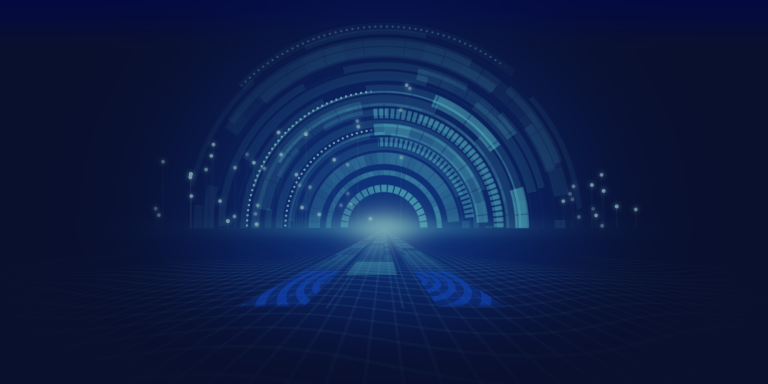
Reproduce this background procedurally as a WebGL 2 fragment shader.

```glsl
#version 300 es
precision highp float;

uniform vec2 u_resolution;
out vec4 fragColor;

const float PI = 3.14159265;
const float HORIZON = 0.406;
const vec3 NAVY = vec3(0.035, 0.062, 0.18);
const vec3 TOP_TINT = vec3(0.015, 0.04, 0.25);
const vec3 INDIGO = vec3(0.03, 0.09, 0.31);
const vec3 BLUE = vec3(0.06, 0.22, 0.51);
const vec3 PANEL_BLUE = vec3(0.06, 0.27, 0.72);
const vec3 TEAL = vec3(0.30, 0.66, 0.72);
const vec3 CORE = vec3(0.52, 0.71, 0.72);
const int DOTS = 52;

// Arc bands: inner radius, outer radius, start and end in half turns
const int ARC_COUNT = 12;
const vec4 ARCS[ARC_COUNT] = vec4[](
    vec4(0.138, 0.151, 0.0, 1.0), vec4(0.167, 0.197, 0.03, 1.0),
    vec4(0.242, 0.272, 0.02, 0.53), vec4(0.243, 0.250, 0.5, 1.0),
    vec4(0.318, 0.325, 0.0, 0.82), vec4(0.342, 0.378, 0.0, 0.09),
    vec4(0.340, 0.373, 0.2, 0.38), vec4(0.352, 0.357, 0.0, 0.9),
    vec4(0.300, 0.335, 0.56, 0.95), vec4(0.395, 0.425, 0.2, 0.43),
    vec4(0.450, 0.490, 0.06, 0.82), vec4(0.513, 0.535, 0.28, 0.75));
const float ARC_LIGHT[ARC_COUNT] = float[](
    0.55, 0.48, 0.52, 0.35, 0.42, 0.75, 0.45, 0.5, 0.22, 0.25, 0.17, 0.12);

float hash(float n) { return fract(sin(n * 127.1 + 3.7) * 43758.5453); }

float box(float x, float lo, float hi, float soft) {
    return smoothstep(lo - soft, lo + soft, x) * (1.0 - smoothstep(hi - soft, hi + soft, x));
}

float arcBand(vec2 polar, vec4 arc, float px) {
    return box(polar.x, arc.x, arc.y, px)
         * box(polar.y, arc.z - 0.002, arc.w + 0.002, px / (PI * arc.y));
}

// Band cut into equal blocks; fill is the lit share of each block
float ticks(vec2 polar, vec4 arc, float count, float fill, float px) {
    float soft = px * count / (PI * arc.y);
    float cut = box(fract(polar.y * count), 0.5 - 0.5 * fill, 0.5 + 0.5 * fill, soft);
    return arcBand(polar, arc, px) * cut;
}

// Dots spaced evenly along an arc
float beads(vec2 polar, float radius, float from, float to, float count, float px) {
    float along = (fract(polar.y * count) - 0.5) * PI * radius / count;
    float dotMask = 1.0 - smoothstep(0.0012, 0.0022 + px, length(vec2(along, polar.x - radius)));
    return dotMask * box(polar.y, from, to, 0.01);
}

float gridLine(float x) {
    float w = fwidth(x);
    float d = abs(fract(x) - 0.5);
    return (1.0 - smoothstep(0.04, 0.04 + w, d)) * (1.0 - smoothstep(0.25, 0.7, w));
}

vec3 drawDome(vec3 col, vec2 polar, float px) {
    float light = 0.0;
    for (int i = 0; i < ARC_COUNT; i++) {
        float id = float(i);
        float cells = 9.0 + floor(hash(id) * 9.0);
        float shade = 0.7 + 0.45 * hash(floor(polar.y * cells) + id * 31.0);
        float seam = 1.0 - 0.5 * ticks(polar, ARCS[i], cells, 0.04, px);
        light += arcBand(polar, ARCS[i], px) * ARC_LIGHT[i] * shade * seam;
    }
    // Faint broken plates fill the gaps
    for (int i = 0; i < 11; i++) {
        float id = float(i) + 50.0;
        float inner = 0.205 + 0.03 * float(i);
        float cell = floor(polar.y * (8.0 + floor(hash(id) * 8.0)) + hash(id + 9.0));
        float lit = step(0.45, hash(cell + id * 17.0));
        light += 0.17 * lit * box(polar.x, inner, inner + 0.012 + 0.016 * hash(id + 3.0), px);
        light += 0.14 * box(polar.x, inner - 0.001, inner + 0.001, px) * (1.0 - float(i) / 13.0);
    }
    light += 0.75 * ticks(polar, vec4(0.094, 0.113, 0.0, 1.0), 19.0, 0.84, px);
    light += 0.5 * ticks(polar, vec4(0.213, 0.236, 0.04, 0.52), 56.0, 0.65, px);
    light += 0.5 * ticks(polar, vec4(0.286, 0.312, 0.0, 0.53), 64.0, 0.7, px);
    light *= mix(1.0, 0.72, smoothstep(0.45, 0.8, polar.y));
    light *= 1.0 - 0.5 * smoothstep(0.3, 0.55, polar.x);
    col = mix(col, TEAL, min(light, 0.8));
    float trail = beads(polar, 0.257, 0.54, 1.0, 62.0, px) + beads(polar, 0.357, 0.53, 1.0, 84.0, px);
    trail += 0.35 * beads(polar, 0.525, 0.3, 0.75, 110.0, px);
    return mix(col, CORE, min(trail, 1.0) * 0.75);
}

vec3 drawFloor(vec3 col, vec2 p, float px) {
    float depth = max(-p.y, 0.002);
    float u = p.x / depth;
    float v = 1.0 / depth;
    float fade = exp(-pow(length(p * vec2(1.7, 3.6)), 2.0));
    float mesh = gridLine(u * 4.0) + gridLine(v * 1.6 + 0.7 * sin(u * 1.3));
    col = mix(col, TEAL, 0.13 * mesh * fade);
    // Road lanes and their lit panels
    float soft = 1.5 * px / depth;
    float row = floor(v * 0.42);
    float reach = 1.0 - smoothstep(0.19, 0.235, depth);
    float sides = box(u, -1.85, -1.02, soft) + box(u, 0.68, 1.55, soft);
    float stripes = smoothstep(-0.2, 0.3, sin(28.0 * length(vec2(abs(u) - 0.5, v * 0.35 - 2.6))));
    float near = box(depth, 0.11, 0.202, 0.008);
    col = mix(col, PANEL_BLUE, sides * near * (0.28 + 0.4 * stripes));
    float lane = box(u, -0.82, 0.28, soft);
    float tile = 0.08 + 0.22 * hash(row + 11.0 * floor(u * 1.2));
    col = mix(col, TEAL, (lane + sides) * tile * reach * (1.0 - smoothstep(0.08, 0.13, depth)));
    col = mix(col, TEAL, 0.32 * lane * box(depth, 0.088, 0.122, 0.002));
    float rim = box(abs(u + 0.24), 0.47, 0.49, soft) * box(depth, 0.12, 0.21, 0.002);
    return mix(col, TEAL, 0.2 * rim);
}

// Glowing points on thin stems rising from the horizon
float drawDots(vec2 p, float px) {
    float light = 0.0;
    for (int i = 0; i < DOTS; i++) {
        float id = float(i);
        float k = hash(id + 0.3);
        bool right = i % 4 == 0;
        float x = right ? mix(0.42, 0.7, k) : mix(-0.6, 0.1, k);
        float rise = right ? 0.14 : mix(0.17, 0.38, k);
        vec2 q = p - vec2(x, 0.005 + rise * hash(id + 77.0));
        float d = length(q);
        float power = 0.35 + 0.65 * hash(id + 140.0);
        light += power * (1.0 - smoothstep(0.0022, 0.0045 + px, d));
        light += power * 0.3 * exp(-d * d / 0.00009);
        light += 0.13 * power * box(q.x, -0.0007, 0.0007, px) * step(q.y, 0.0) * step(0.0, p.y);
    }
    return min(light, 1.0);
}

void main() {
    float px = 1.0 / u_resolution.y;
    vec2 uv = gl_FragCoord.xy * px;
    vec2 p = uv - vec2(0.5 * u_resolution.x * px, HORIZON);
    vec2 polar = vec2(length(p), atan(p.y, p.x) / PI);

    // Night backdrop and blue halo
    float halo = length(p * vec2(1.0, p.y < 0.0 ? 2.0 : 1.0));
    vec3 col = mix(NAVY, TOP_TINT, smoothstep(0.86, 1.0, uv.y));
    col = mix(col, INDIGO, 0.9 * exp(-pow(halo / 0.58, 4.0)));
    col = mix(col, BLUE, 0.9 * exp(-pow(halo / 0.37, 2.0)));

    vec3 ground = drawFloor(col, p, px);
    vec3 dome = drawDome(col, polar, px);
    col = mix(ground, dome, smoothstep(-px, px, p.y));

    // Horizon haze and bright core
    float haze = exp(-pow(p.x / 0.33, 2.0) - pow(p.y / 0.025, 2.0));
    float core = exp(-pow(p.x / 0.09, 2.0) - pow(p.y / 0.05, 2.0));
    col = mix(col, TEAL, 0.38 * haze);
    col = mix(col, CORE, 0.75 * core);
    col = mix(col, CORE, 0.8 * drawDots(p, px));
    fragColor = vec4(col, 1.0);
}
```
